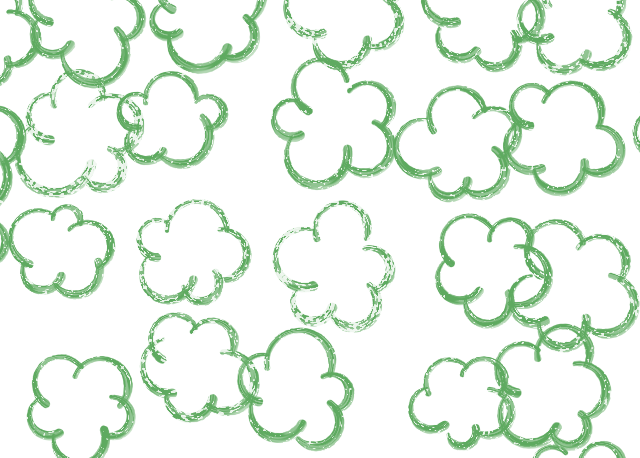
A Shadertoy shader for this pattern:

```glsl
const float TAU = 6.2831853;

float hash(vec2 p) {
    return fract(sin(dot(p, vec2(127.1, 311.7))) * 43758.5453);
}

float noise(vec2 p) {
    vec2 i = floor(p), f = fract(p);
    f = f * f * (3.0 - 2.0 * f);
    return mix(mix(hash(i), hash(i + vec2(1, 0)), f.x),
               mix(hash(i + vec2(0, 1)), hash(i + vec2(1, 1)), f.x), f.y);
}

// Inward corner number k of a cloud; the last one stops short of the first
vec2 cuspPoint(vec2 id, float k) {
    float wobble = hash(id * 7.0 + vec2(k, 1.0)) - 0.5;
    float gap = k > 4.5 ? 0.3 * hash(id * 7.0 + vec2(0.0, 2.0)) : 0.0;
    float angle = TAU * (k + 0.5 * wobble) / 5.0 - gap + TAU * hash(id * 7.0 + vec2(0.0, 3.0));
    float radius = 0.077 + 0.024 * hash(id * 7.0 + vec2(k, 4.0));
    return radius * vec2(cos(angle), sin(angle));
}

// Opacity of one dry-brush arc bulging from a to b, with a hook past b
float brushArc(vec2 p, vec2 a, vec2 b, vec2 seed, float dryness) {
    vec2 chord = b - a;
    float halfChord = 0.5 * length(chord);
    vec2 tangent = normalize(chord);
    vec2 outward = vec2(tangent.y, -tangent.x);
    float bulge = halfChord * mix(-0.3, 0.2, hash(seed + 0.5));
    float radius = length(vec2(halfChord, bulge));
    vec2 q = p - 0.5 * (a + b) - outward * bulge;
    q = vec2(dot(q, outward), dot(q, tangent));

    float reach = 0.25 * TAU + atan(bulge, halfChord);
    float hook = mix(0.2, 0.55, hash(seed + 0.3));
    float angle = clamp(atan(q.y, q.x), -reach, reach + hook);
    vec2 normal = vec2(cos(angle), sin(angle));
    float dist = length(q - radius * normal);

    // Pen pressure: thin at the start and upper left, broad at the lower right
    float facing = dot(outward * normal.x + tangent * normal.y, vec2(0.6, -0.8));
    float width = mix(0.0055, 0.0105, smoothstep(-1.0, 0.9, facing));
    width *= mix(0.65, 1.0, smoothstep(0.0, 0.8, angle + reach));
    float along = angle * radius + 9.0 * hash(seed);
    float offset = length(q) - radius;
    float across = offset / width;
    width += 0.0012 * (noise(p * 170.0) - 0.5);
    float soft = max(0.0012, 0.7 / iResolution.y);
    float ink = 1.0 - smoothstep(width - soft, width + soft, dist);

    // Pale lower fringe, lengthwise streaks and bare grain
    ink *= mix(1.0, 0.55, smoothstep(0.2, 0.8, across * facing));
    ink *= mix(0.68, 1.0, smoothstep(0.2, 0.65, noise(vec2(along * 22.0, across * 3.5 + 40.0))));
    float grain = noise(vec2(along * 170.0, offset * 380.0 + 60.0));
    float dry = dryness * mix(0.6, 1.2, noise(vec2(along * 30.0, 5.0)));
    float threshold = mix(0.85, 0.36, dry) - 0.1 * abs(across);
    return ink * (1.0 - 0.85 * smoothstep(threshold, threshold + 0.18, grain));
}

void mainImage(out vec4 fragColor, in vec2 fragCoord) {
    vec2 uv = fragCoord / iResolution.y;
    vec3 green = vec3(0.37, 0.665, 0.375);
    vec3 color = vec3(1.0);
    float cell = 0.277;
    vec2 base = floor(uv / cell);

    // Clouds scattered on a jittered, staggered grid
    for (int y = -1; y <= 1; y++)
    for (int x = -1; x <= 1; x++) {
        vec2 id = base + vec2(x, y);
        vec2 jitter = vec2(hash(id + 0.17), hash(id + 0.71)) - 0.5;
        vec2 center = id + 0.5 + 0.46 * jitter + vec2(0.2 * mod(id.y, 2.0), 0.0);
        vec2 p = (uv - center * cell) / mix(0.92, 1.08, hash(id + 0.37));
        if (length(p) > 0.19) continue;
        float dryness = mix(0.15, 1.0, pow(hash(id + 0.53), 3.0));

        // Five lobes make one loose outline
        for (float k = 0.0; k < 5.0; k++) {
            float ink = brushArc(p, cuspPoint(id, k), cuspPoint(id, k + 1.0),
                                 id * 7.0 + vec2(k, 5.0), dryness);
            color = mix(color, green, ink);
        }
    }
    fragColor = vec4(color, 1.0);
}
```
